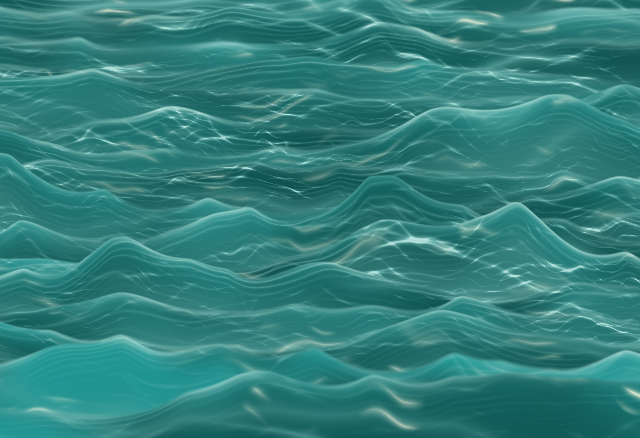
This texture is drawn by a WebGL 1 fragment shader. Its source:

```glsl
precision highp float;
// A teal sea seen at a low angle. Rows of peaked swells are painted from back
// to front; each has bright crest strands, a translucent glow below its peak,
// and crossing meandering strands draped over it. Near and far rows are soft.

uniform vec2 u_resolution;

float hash(vec2 p) {
  vec3 q = fract(vec3(p.xyx) * 0.1031);
  q += dot(q, q.yzx + 33.33);
  return fract((q.x + q.y) * q.z);
}

float noise(vec2 p) {
  vec2 i = floor(p), f = fract(p);
  f = f * f * (3.0 - 2.0 * f);
  vec2 e = vec2(0.0, 1.0);
  return mix(mix(hash(i), hash(i + e.yx), f.x),
             mix(hash(i + e.xy), hash(i + e.yy), f.x), f.y);
}

// Rounded cusps, one per jittered cell, each with its own height and lean.
float swell(float x, float seed) {
  float cell = floor(x), sum = 0.0;
  for (int k = -1; k <= 1; k++) {
    float id = cell + float(k);
    float size = hash(vec2(id, seed));
    float s = x - id - 0.2 - 0.6 * hash(vec2(id, seed + 40.0));
    float lean = mix(1.0, 1.4, hash(vec2(id, seed + 80.0)));
    s *= s > 0.0 ? lean : 2.4 - lean;
    float a = sqrt(s * s + 0.006);
    sum += mix(0.15, 1.15, size * size) * pow(max(0.0, 1.0 - a / 1.2), 2.7);
  }
  return sum;
}

// Long strands that meander without closing, broken up along their length.
float strands(vec2 p, float sharpness) {
  float phase = p.y + 2.2 * noise(p * vec2(1.0, 0.3)) + 0.7 * noise(p * vec2(2.7, 0.5) + 8.0);
  float line = pow(abs(2.0 * fract(phase) - 1.0), sharpness);
  return line * smoothstep(0.2, 0.8, noise(p * vec2(1.3, 0.9) + 27.0));
}

// Layers of strands with alternating tilt, so that they cross into a web.
float web(vec2 p, float focus) {
  float sum = 0.0, weight = 0.55, tilt = 1.0;
  vec2 scale = vec2(3.5, 17.0);
  for (int i = 0; i < 5; i++) {
    vec2 q = p * scale + 13.7 * float(i);
    q.y += tilt * q.x * 0.55;
    sum += weight * strands(q, mix(2.5, 4.5, focus));
    weight *= mix(0.6, 0.95, focus);
    scale *= vec2(1.45, 1.42);
    tilt = -tilt;
  }
  return sum;
}

void main() {
  vec2 p = gl_FragCoord.xy / u_resolution.y;
  float focus = smoothstep(0.06, 0.28, p.y) * (1.0 - smoothstep(0.72, 1.05, p.y));

  vec3 deep = vec3(0.055, 0.325, 0.315);
  vec3 water = vec3(0.15, 0.46, 0.45);
  vec3 haze = vec3(0.30, 0.57, 0.55);
  vec3 glowTeal = vec3(0.12, 0.59, 0.58);
  vec3 pale = vec3(0.48, 0.75, 0.73);
  vec3 foam = vec3(0.74, 0.90, 0.87);
  vec3 sunlit = vec3(0.95, 0.95, 0.86);
  vec3 color = water;

  for (int i = 0; i < 16; i++) {
    float row = float(i), near = row / 15.0;
    float seed = row * 7.3 + 4.0;
    float front = smoothstep(0.8, 1.0, near);

    // Crest line of this row: large swells carrying smaller ones
    float width = mix(0.34, 0.56, hash(vec2(seed, 3.0))) + 0.1 * front;
    float along = p.x / width + 30.0 * hash(vec2(seed, 9.0));
    float peak = swell(along, seed) + 0.3 * swell(along * 2.6, seed + 13.0);
    float height = mix(0.06, 0.14, smoothstep(0.0, 0.5, near)) + 0.05 * front;
    float base = 1.02 - 0.064 * row + 0.07 * (noise(vec2(p.x * 1.8, seed)) - 0.5);
    float ripple = 0.014 * (noise(vec2(p.x * 9.0, seed + 5.0)) - 0.5);
    float depth = base + height * peak + ripple - p.y;
    if (depth < -0.01) continue;
    float below = max(depth, 0.0);
    float tall = smoothstep(0.08, 0.45, peak);

    // Surface coordinates that follow the swell and flatten out below it
    float drape = p.y - (height * peak + ripple) * exp(-below * 5.0);
    vec2 surface = vec2(p.x, drape) * mix(1.0, 0.75, front);
    surface += vec2(seed * 0.37, seed * 0.11);

    // Dark face, hazy trough, and light passing through the peak
    float patches = noise(surface * vec2(3.5, 11.0) + 3.0);
    float trough = smoothstep(0.03, 0.13, below) * (1.0 - front);
    vec3 face = mix(deep, water, smoothstep(0.2, 0.9, patches));
    face = mix(face, haze, trough * (0.1 + 0.5 * noise(surface * vec2(3.0, 8.0) + 70.0)));
    float glow = tall * exp(-below * mix(24.0, 9.0, front)) * (0.3 + 0.6 * patches);
    glow += 0.95 * front * smoothstep(0.15, 0.75, patches);
    face = mix(face, glowTeal, clamp(glow, 0.0, 0.95));

    // Broad soft sheen, strongest in the far rows
    float sheen = strands(surface * vec2(2.2, 10.0) + 60.0, 3.0);
    face = mix(face, pale, sheen * mix(0.75, 0.3, smoothstep(0.0, 0.4, near)));

    // Draped web, gathered in uneven bands
    float bands = smoothstep(0.15, 0.75, noise(surface * vec2(3.0, 10.0) + 31.0));
    float lines = smoothstep(0.15, 1.25, web(surface, focus)) * mix(0.55, 1.35, bands);
    lines *= mix(1.0, 0.55, front);
    face = mix(face, pale, clamp(1.15 * lines, 0.0, 0.95));
    face = mix(face, foam, 0.9 * smoothstep(0.6, 1.1, lines));

    // Strands running along the crest, and its broken bright rim
    float crest = strands(vec2(p.x * 4.0 + seed, below * 65.0 + p.x * 3.0), 3.0);
    face = mix(face, pale, 0.85 * crest * exp(-below * 25.0) * (1.0 - 0.5 * front));
    float rimSize = mix(0.013, 0.007, focus);
    float broken = smoothstep(0.25, 0.7, noise(vec2(p.x * 6.0, seed + 21.0)));
    float rim = exp(-below / rimSize) * mix(0.3, 1.0, broken);
    face = mix(face, foam, rim * mix(0.75, 0.95, tall));

    // Small warm streaks of sun
    float glint = strands(surface * vec2(8.0, 30.0) + 7.0, 3.0);
    vec2 tilted = vec2(surface.x * 9.0 + surface.y * 8.0, surface.y * 22.0 - surface.x * 4.0);
    glint *= smoothstep(0.6, 0.85, noise(tilted));
    face = mix(face, sunlit, glint * mix(1.0, 0.4, focus));

    // Low crests melt into the row behind, tall ones stand out
    float edge = mix(0.014, mix(0.007, 0.003, focus), tall);
    color = mix(color, face, smoothstep(-0.002, edge, depth));
  }
  gl_FragColor = vec4(color, 1.0);
}
```
